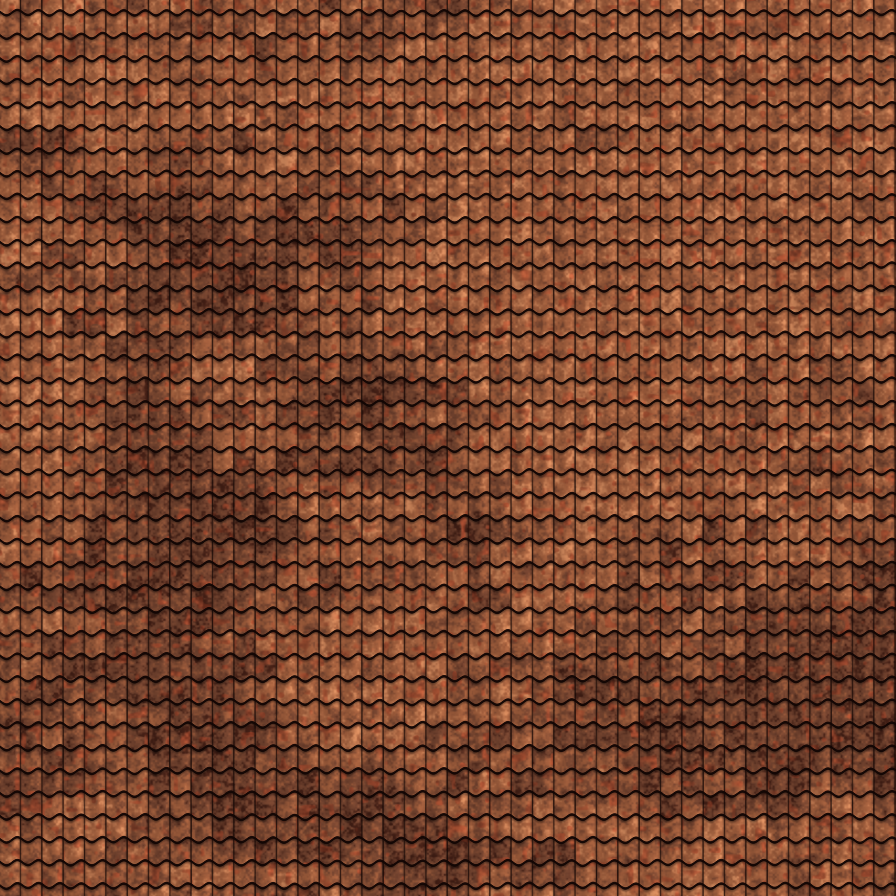
Reproduce this texture procedurally as a WebGL 1 fragment shader.

```glsl
precision highp float;
// Weathered clay pantile roof: wavy courses, narrow side seams, blotchy stains.

uniform vec2 u_resolution;

const float TAU = 6.2831853;
const vec2 TILES = vec2(42.0, 39.0);        // tiles across and down
const vec2 TILE_SHIFT = vec2(0.04, -0.44);  // grid offset, in tiles
const float WAVE_HEIGHT = 0.11;             // lip wave, in tile heights
const float WAVE_PHASE = 0.10;
const float LIP_WIDTH = 0.055;              // half width of the dark lip line
const float LIP_WOBBLE = 0.05;
const float SHADOW_LENGTH = 0.22;           // soft shadow under each lip
const float SEAM_WIDTH = 0.035;             // half width of the side seam
const float SEAM_STRENGTH = 0.80;
const vec2 STAIN_SCALE = vec2(4.0, 6.0);
const float BLOTCH_SCALE = 95.0;
const float GRAIN_SCALE = 250.0;

const vec3 LINE_COLOR = vec3(0.07, 0.022, 0.015);
const vec3 SOOT = vec3(0.24, 0.11, 0.075);
const vec3 BROWN = vec3(0.43, 0.25, 0.175);
const vec3 CLAY = vec3(0.60, 0.35, 0.225);
const vec3 PALE_CLAY = vec3(0.80, 0.52, 0.35);
const vec3 RUST = vec3(0.62, 0.25, 0.15);

float hash(vec2 p) {
  vec3 q = fract(p.xyx * 0.1031);
  q += dot(q, q.yzx + 33.33);
  return fract((q.x + q.y) * q.z);
}

float noise(vec2 p) {
  vec2 i = floor(p);
  vec2 f = fract(p);
  f = f * f * (3.0 - 2.0 * f);
  return mix(mix(hash(i), hash(i + vec2(1.0, 0.0)), f.x),
             mix(hash(i + vec2(0.0, 1.0)), hash(i + vec2(1.0, 1.0)), f.x), f.y);
}

float fbm(vec2 p) {
  float sum = 0.0;
  float weight = 0.5;
  for (int i = 0; i < 4; i++) {
    sum += weight * noise(p);
    p = p * 2.03 + 17.3;
    weight *= 0.5;
  }
  return sum / 0.9375;
}

// Dark band of the given half width around zero, smoothed over one pixel.
float band(float distance, float halfWidth, float pixel) {
  return 1.0 - smoothstep(halfWidth - 0.6 * pixel, halfWidth + 0.6 * pixel, abs(distance));
}

vec3 clayRamp(float tone) {
  vec3 color = mix(SOOT, BROWN, smoothstep(0.0, 0.32, tone));
  color = mix(color, CLAY, smoothstep(0.28, 0.62, tone));
  return mix(color, PALE_CLAY, smoothstep(0.58, 1.0, tone));
}

void main() {
  vec2 uv = gl_FragCoord.xy / u_resolution;
  vec2 pixel = TILES / u_resolution;
  vec2 grid = uv * TILES + TILE_SHIFT;

  // Nearest wavy lip, and the tile above or below it
  float across = fract(grid.x);
  float curve = -sin(TAU * (across - WAVE_PHASE));
  float height = grid.y - WAVE_HEIGHT * curve;
  float lip = floor(height + 0.5);
  float wobble = LIP_WOBBLE * (noise(vec2(grid.x * 0.8, lip * 7.0)) - 0.5);
  float lipDistance = height - lip - wobble;
  vec2 tile = vec2(floor(grid.x), lip - 1.0 + step(0.0, lipDistance));
  float tileRandom = hash(tile + 3.7);
  vec2 tileOffset = 60.0 * vec2(tileRandom, hash(tile + 91.3));

  // Broad stains, broken up from tile to tile and heavier low on the roof
  float stain = fbm(uv * STAIN_SCALE + vec2(5.2, 1.7));
  stain += 0.16 * (tileRandom - 0.5) + 0.10 * (hash(vec2(tile.y, 47.0)) - 0.5);
  stain += 0.16 * (uv.y - 0.5);
  float clean = smoothstep(0.32, 0.62, stain);

  // Mottling and grain
  float blotch = noise(uv * BLOTCH_SCALE + tileOffset);
  float grain = noise(uv * GRAIN_SCALE + 11.0);
  float speck = noise(uv * GRAIN_SCALE * 1.7 + 73.0);
  float tone = 0.27 + 0.36 * clean + 0.10 * (tileRandom - 0.5);
  tone += (0.28 + 0.16 * clean) * (blotch - 0.5);
  tone += 0.30 * (grain - 0.5) + 0.20 * (speck - 0.5);
  vec3 color = clayRamp(clamp(tone, 0.0, 1.0));

  // Rusty spots
  float rust = noise(uv * BLOTCH_SCALE * 1.3 + tileOffset.yx + 29.0);
  color = mix(color, RUST * (0.7 + 0.5 * grain), 0.55 * smoothstep(0.66, 0.90, rust));

  // Rounded relief and the shadow under each lip
  color *= 1.03 + 0.09 * curve;
  float seamDistance = min(across, 1.0 - across);
  color *= 0.84 + 0.16 * smoothstep(0.0, 0.17, seamDistance);
  float shadow = (1.0 - step(0.0, lipDistance)) * (1.0 - smoothstep(0.0, SHADOW_LENGTH, -lipDistance));
  color *= 1.0 - 0.50 * shadow;

  // Side seams and lip lines
  float seamFade = SEAM_STRENGTH * (0.65 + 0.35 * hash(tile + 17.9));
  color = mix(color, LINE_COLOR, seamFade * band(seamDistance, SEAM_WIDTH, pixel.x));
  color = mix(color, LINE_COLOR, 0.96 * band(lipDistance, LIP_WIDTH, pixel.y));

  gl_FragColor = vec4(color, 1.0);
}
```
